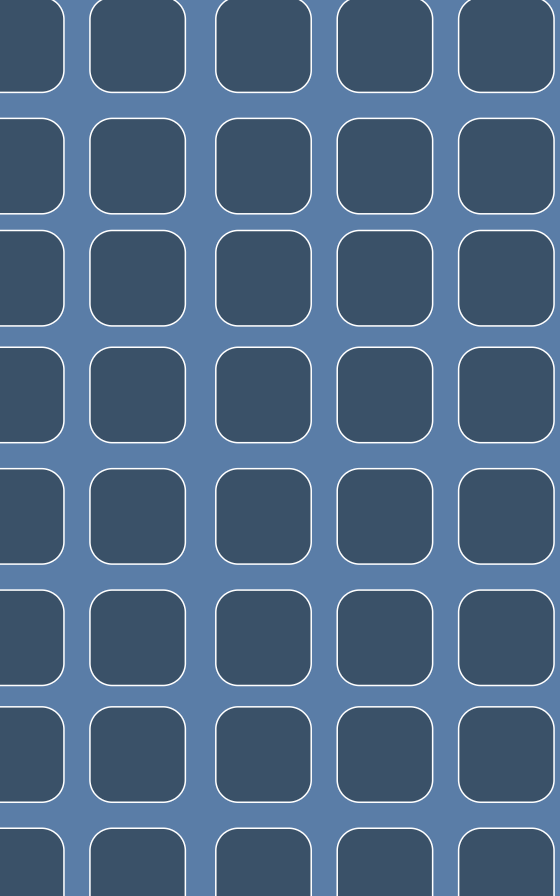
A Shadertoy shader for this pattern:

```glsl
#define COLUMNS 5
#define ROWS 8
#define PITCH 0.2168
#define FIRST_CENTRE vec2(0.029, 0.0798)
#define HALF_SIZE 0.0852
#define CORNER_RADIUS 0.04
#define LINE_WIDTH 0.0027
#define GAP_STEP 0.0083
#define GROUND_COLOUR vec3(0.353, 0.490, 0.655)
#define TILE_COLOUR vec3(0.227, 0.318, 0.408)
#define LINE_COLOUR vec3(1.0)

// Centres along each axis; a few gaps differ from the regular pitch
float columnCentre(float i) {
    return FIRST_CENTRE.x + PITCH * i + 0.96 * GAP_STEP * step(2.0, i);
}

float rowCentre(float i) {
    float narrowing = 2.0 * step(2.0, i) + step(3.0, i) + step(6.0, i);
    return FIRST_CENTRE.y + PITCH * i - GAP_STEP * narrowing;
}

// Offset to the nearest tile centre, solved per axis
vec2 nearestOffset(vec2 p) {
    vec2 offset = vec2(10.0);
    for (int i = 0; i < COLUMNS; i++)
        offset.x = min(offset.x, abs(p.x - columnCentre(float(i))));
    for (int i = 0; i < ROWS; i++)
        offset.y = min(offset.y, abs(p.y - rowCentre(float(i))));
    return offset;
}

float roundedSquare(vec2 offset) {
    vec2 q = offset - HALF_SIZE + CORNER_RADIUS;
    return length(max(q, 0.0)) + min(max(q.x, q.y), 0.0) - CORNER_RADIUS;
}

float coverage(float dist, float pixel) {
    return clamp(0.5 - dist / pixel, 0.0, 1.0);
}

void mainImage(out vec4 fragColor, in vec2 fragCoord) {
    // Canvas width is one unit, with y running down from the top
    float pixel = 1.0 / iResolution.x;
    vec2 p = vec2(fragCoord.x, iResolution.y - fragCoord.y) * pixel;

    float dist = roundedSquare(nearestOffset(p));
    float outer = coverage(dist - 0.5 * LINE_WIDTH, pixel);
    float inner = coverage(dist + 0.5 * LINE_WIDTH, pixel);

    // Blend by area so the thin outline keeps its weight at any size
    vec3 colour = GROUND_COLOUR * (1.0 - outer)
                + LINE_COLOUR * (outer - inner)
                + TILE_COLOUR * inner;
    fragColor = vec4(colour, 1.0);
}
```
